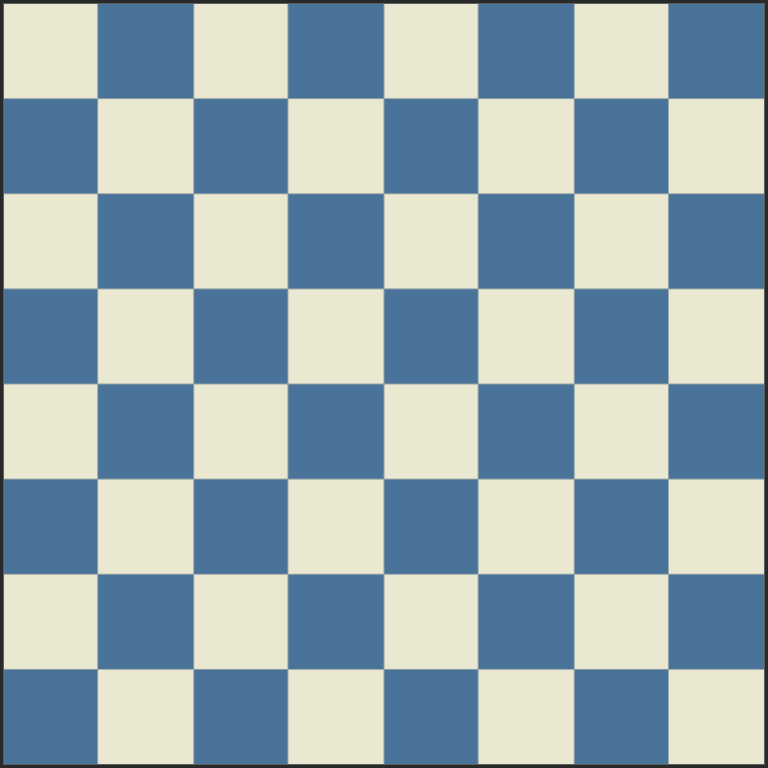
A Shadertoy shader for this pattern:

```glsl
// Eight by eight blue and cream checkerboard inside a thin dark frame.

const float CELLS = 8.0;
const float FRAME_WIDTH = 0.0046;
const float SEAM_SOFTNESS = 0.0012;
const float EVEN_COLUMN_SCALE = 0.99;   // even columns are slightly narrower

const vec3 BLUE  = vec3(0.29, 0.45, 0.60);
const vec3 CREAM = vec3(0.92, 0.91, 0.82);
const vec3 INK   = vec3(0.16, 0.16, 0.16);
const vec3 SEAM  = vec3(0.45, 0.45, 0.42);

// Signed distance to alternating bands: positive inside the even ones.
float bandDistance(float x, float cell, float evenWidth) {
    float fromCentre = abs(mod(x - 0.5 * evenWidth + cell, 2.0 * cell) - cell);
    return 0.5 * evenWidth - fromCentre;
}

// Smooth parity of the square at p: 1 for blue squares, 0 for cream ones.
float checker(vec2 p, float cell, float softness) {
    vec2 bands = vec2(bandDistance(p.x, cell, cell * EVEN_COLUMN_SCALE),
                      bandDistance(p.y, cell, cell));
    vec2 parity = clamp(bands / softness, -1.0, 1.0);
    return 0.5 + 0.5 * parity.x * parity.y;
}

// Coverage of the frame along the canvas border.
float frameMask(vec2 uv, float width, float pixel) {
    vec2 margin = min(uv, 1.0 - uv);
    float inset = min(margin.x, margin.y) - width;
    return 1.0 - smoothstep(-0.5 * pixel, 0.5 * pixel, inset);
}

void mainImage(out vec4 fragColor, in vec2 fragCoord) {
    vec2 uv = fragCoord / iResolution.xy;
    float pixel = 1.0 / min(iResolution.x, iResolution.y);

    // Squares
    float cell = (1.0 - 2.0 * FRAME_WIDTH) / CELLS;
    float blueness = checker(uv - FRAME_WIDTH, cell, max(SEAM_SOFTNESS, 0.5 * pixel));
    vec3 color = mix(CREAM, BLUE, blueness);

    // Faint grey tint where two squares meet
    float seam = 4.0 * blueness * (1.0 - blueness);
    color = mix(color, SEAM, 0.15 * seam);

    // Frame
    color = mix(color, INK, frameMask(uv, FRAME_WIDTH, pixel));
    fragColor = vec4(color, 1.0);
}
```
